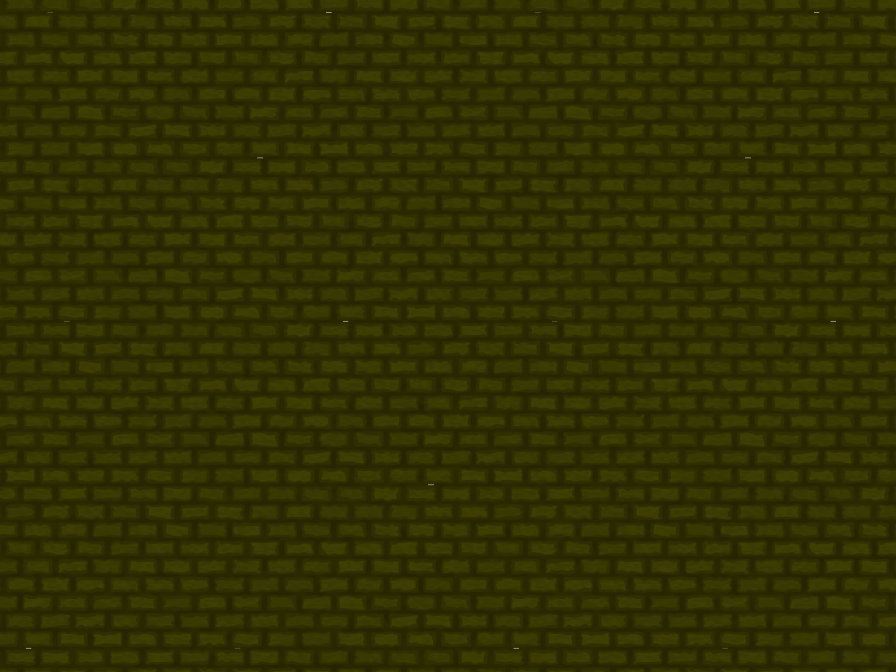
Write a Shadertoy shader that draws this texture.

```glsl
#define GRID vec2(25.72, 37.0)
#define PHASE vec2(0.91, 0.307)
#define TILE vec2(14.0, 9.0)
#define TILE_SHIFT 2.5
#define BRICK_HALF vec2(0.67, 0.265)
#define RING_WIDTH 0.14
#define RAGGED 0.15
#define MORTAR vec3(0.157, 0.150, 0.000)
#define RING vec3(0.188, 0.182, 0.002)
#define FACE_DARK vec3(0.218, 0.218, 0.008)
#define FACE_LIGHT vec3(0.246, 0.244, 0.010)
#define SPECK vec3(0.62, 0.62, 0.48)

float hash(vec2 p) {
    vec3 h = fract(p.xyx * 0.1031);
    h += dot(h, h.yzx + 33.33);
    return fract((h.x + h.y) * h.z);
}

float noise(vec2 p) {
    vec2 cell = floor(p), f = fract(p);
    f = f * f * (3.0 - 2.0 * f);
    float low = mix(hash(cell), hash(cell + vec2(1, 0)), f.x);
    float high = mix(hash(cell + vec2(0, 1)), hash(cell + vec2(1, 1)), f.x);
    return mix(low, high, f.y);
}

float boxDistance(vec2 p, vec2 halfSize) {
    vec2 d = abs(p) - halfSize;
    return length(max(d, 0.0)) + min(max(d.x, d.y), 0.0);
}

// Thin dash, repeated once per tile width
float dash(vec2 p, vec2 center, float pixel) {
    vec2 d = p - center;
    d.x = mod(d.x + 0.5 * TILE.x, TILE.x) - 0.5 * TILE.x;
    float dist = boxDistance(d * vec2(1.92, 1.0), vec2(0.15, 0.025));
    return 1.0 - smoothstep(-0.5 * pixel, 0.5 * pixel, dist);
}

// Sparse pale chips on the joints
float specks(vec2 p, float pixel) {
    float amount = 0.0;
    for (int i = 0; i < 5; i++) {
        float band = float(i);
        vec2 center = i == 0 ? vec2(9.44, 1.0)
                             : vec2(5.02 + 2.45 * band, TILE.y * band);
        amount = max(amount, dash(p, center, pixel));
        if (i % 2 == 0)
            amount = max(amount, 0.35 * dash(p, center + vec2(6.0, 0.0), pixel));
    }
    return amount;
}

void mainImage(out vec4 fragColor, in vec2 fragCoord) {
    vec2 uv = fragCoord / iResolution.xy;
    vec2 grid = vec2(uv.x, 1.0 - uv.y) * GRID + vec2(0.0, PHASE.y);
    float pixel = GRID.y / iResolution.y;

    // Running bond inside a sheared tile of bricks
    float row = floor(grid.y);
    float band = floor(row / TILE.y);
    float tileRow = row - band * TILE.y;
    float column = grid.x + PHASE.x - TILE_SHIFT * band - 0.5 * tileRow;
    vec2 id = vec2(mod(floor(column), TILE.x), tileRow);
    vec2 local = (vec2(fract(column), fract(grid.y)) - 0.5)
               * vec2(GRID.y / GRID.x * 4.0 / 3.0, 1.0);

    // Size, tilt and ragged outline of each brick
    float sizeSeed = hash(id + 3.7);
    float tiltSeed = hash(id + 19.3);
    float toneSeed = hash(id + 41.9);
    vec2 grainPos = local + id * 7.13;
    float ragged = noise(grainPos * vec2(3.5, 6.0)) - 0.5;
    vec2 tilted = local + vec2(0.0, local.x * (tiltSeed - 0.5) * 0.13);
    vec2 halfSize = BRICK_HALF + vec2(0.10, 0.07) * (vec2(tiltSeed, sizeSeed) - 0.5);
    float ringDist = boxDistance(local, BRICK_HALF) - RING_WIDTH + 0.08 * ragged;
    float faceDist = boxDistance(tilted, halfSize) + RAGGED * ragged;

    // Mortar, dim rim and worn face
    float soft = max(0.05, 0.5 * pixel);
    float stain = noise(grid * vec2(3.8, 2.6));
    vec3 color = MORTAR * (0.94 + 0.14 * stain);
    vec3 rim = RING + vec3(-0.010, 0.006, 0.0) * (stain - 0.3);
    color = mix(color, rim, 1.0 - smoothstep(-soft, soft, ringDist));
    float grain = noise(grainPos * vec2(4.0, 9.0) + 11.0);
    float lightness = smoothstep(0.2, 0.8, 0.6 * grain + 0.4 * toneSeed);
    vec3 face = mix(FACE_DARK, FACE_LIGHT, lightness);
    color = mix(color, face, 1.0 - smoothstep(-soft, soft, faceDist));

    color = mix(color, SPECK, specks(grid, pixel));
    fragColor = vec4(color, 1.0);
}
```
